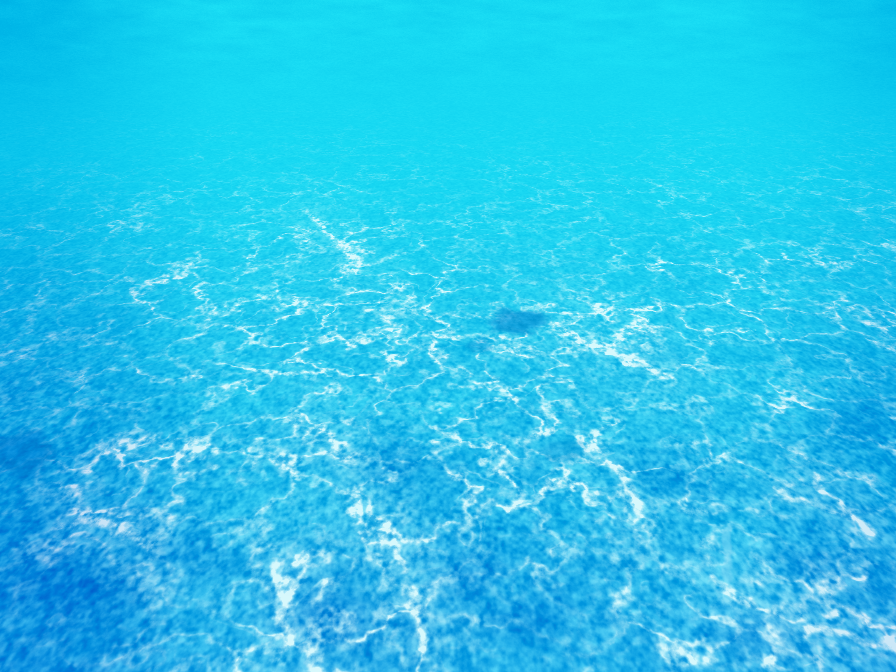
This texture is drawn by a Shadertoy shader. Its source:

```glsl
// Sunlit shallow sea floor: caustic light over pebbles, fading into cyan haze.

float hash(vec2 p) {
    vec3 q = fract(vec3(p.xyx) * 0.1031);
    q += dot(q, q.yzx + 33.33);
    return fract((q.x + q.y) * q.z);
}

vec2 hash2(vec2 p) {
    return vec2(hash(p), hash(p + 71.7));
}

float noise(vec2 p) {
    vec2 i = floor(p), f = fract(p);
    f = f * f * (3.0 - 2.0 * f);
    return mix(mix(hash(i), hash(i + vec2(1, 0)), f.x),
               mix(hash(i + vec2(0, 1)), hash(i + vec2(1, 1)), f.x), f.y);
}

float fbm(vec2 p) {
    float sum = 0.0, amp = 0.5;
    for (int i = 0; i < 4; i++) {
        sum += amp * noise(p);
        p = mat2(1.6, 1.2, -1.2, 1.6) * p + 7.3;
        amp *= 0.5;
    }
    return sum / 0.9375;
}

// Gap between the two nearest cell centres: zero along the cell borders.
float cellEdge(vec2 p) {
    vec2 cell = floor(p), f = fract(p);
    float near = 8.0, second = 8.0;
    for (int y = -1; y <= 1; y++)
    for (int x = -1; x <= 1; x++) {
        vec2 o = vec2(x, y);
        float d = length(o + 0.1 + 0.8 * hash2(cell + o + 50.0) - f);
        second = min(second, max(near, d));
        near = min(near, d);
    }
    return second - near;
}

// Soft ellipse, one inside and zero outside.
float blob(vec2 p, vec2 centre, vec2 radius) {
    return 1.0 - smoothstep(0.6, 1.15, length((p - centre) / radius));
}

// Distance to a segment given as start.xy and end.zw.
float segment(vec2 p, vec4 s) {
    vec2 a = p - s.xy, b = s.zw - s.xy;
    return length(a - b * clamp(dot(a, b) / dot(b, b), 0.0, 1.0));
}

void mainImage(out vec4 fragColor, in vec2 fragCoord) {
    vec2 uv = fragCoord / iResolution.xy;
    vec2 p = vec2(uv.x * 1.333, uv.y);

    // Perspective floor
    float depth = 1.0 / (1.17 - min(uv.y, 1.0));
    vec2 ground = vec2((p.x - 0.667) * depth, depth * 1.4);
    float nearness = 1.0 - smoothstep(0.1, 0.85, uv.y);
    vec2 warp = vec2(fbm(ground * 9.0), fbm(ground * 9.0 + 31.0)) - 0.5;
    vec2 ripple = vec2(fbm(ground * 32.0 + 5.0), fbm(ground * 32.0 + 19.0)) - 0.5;

    // Water and sand tint
    vec3 col = mix(vec3(0.10, 0.67, 0.905), vec3(0.11, 0.76, 0.925), smoothstep(0.0, 0.5, uv.y));
    col = mix(col, vec3(0.09, 0.85, 0.95), smoothstep(0.40, 0.80, uv.y));
    col += vec3(0.10, 0.14, 0.05) * (fbm(ground * 6.5 + warp) - 0.5) * nearness;

    // Pebbles
    float grain = fbm(ground * vec2(85.0, 65.0)) - 0.5;
    float grit = noise(ground * vec2(180.0, 125.0)) - 0.5;
    col += vec3(0.36, 0.27, 0.11) * (grain + 0.5 * grit) * (0.10 + 0.9 * nearness);

    // Dim hollows between the bright ridges
    vec2 hollows[10] = vec2[10](
        vec2(0.60, 0.31), vec2(0.29, 0.18), vec2(0.49, 0.08), vec2(0.12, 0.12), vec2(0.80, 0.09),
        vec2(0.70, 0.15), vec2(1.20, 0.17), vec2(1.285, 0.38), vec2(0.99, 0.29), vec2(1.11, 0.06));
    float hollow = 0.0;
    for (int i = 0; i < 10; i++) {
        vec2 d = (p + ripple * 0.03 - hollows[i]) / vec2(0.070, 0.042);
        hollow = max(hollow, exp(-dot(d, d)));
    }
    col -= vec3(0.07, 0.09, 0.03) * hollow;

    // Caustic web: broad cells, a finer net and a soft halo, broken up by the pebbles
    float broad = cellEdge(ground * 7.2 + warp * 1.4 + ripple * 0.6);
    float fine = cellEdge(ground * 12.5 + warp * 2.0 + ripple * 0.8 + 13.0);
    float strength = smoothstep(0.28, 0.72, fbm(ground * 5.5 + 3.0));
    float broken = smoothstep(0.25, 0.65, fbm(ground * 22.0 + 41.0));
    float web = (1.0 - smoothstep(0.0, 0.20, broad)) * (0.25 + 0.55 * strength) * (0.35 + 0.65 * broken);
    web += (1.0 - smoothstep(0.0, 0.22, fine)) * (0.12 + 0.28 * strength) * broken;
    float halo = exp(-broad * 5.0) * (0.20 + 0.25 * strength);

    // Strongest ridges of light
    vec4 ridges[11] = vec4[11](
        vec4(0.82, 0.517, 1.0, 0.436), vec4(0.46, 0.68, 0.535, 0.61),
        vec4(0.61, 0.11, 0.63, 0.03), vec4(0.92, 0.30, 0.95, 0.235),
        vec4(0.417, 0.16, 0.43, 0.04), vec4(1.07, 0.13, 1.16, 0.09),
        vec4(1.21, 0.06, 1.33, 0.036), vec4(0.477, 0.366, 0.52, 0.314),
        vec4(1.21, 0.29, 1.29, 0.21), vec4(0.555, 0.245, 0.6, 0.167),
        vec4(0.113, 0.236, 0.226, 0.193));
    float ridge = 0.0, glow = 0.0;
    vec2 bent = p + (ripple * 0.035 + warp * 0.01) * (1.2 - uv.y);
    for (int i = 0; i < 11; i++) {
        float d = segment(bent, ridges[i]) / (1.25 - uv.y);
        ridge = max(ridge, 1.0 - smoothstep(0.001, 0.011, d));
        glow += exp(-d * 24.0);
    }

    float sides = smoothstep(-0.08, 0.25, uv.x) * (1.0 - 0.35 * smoothstep(0.82, 1.08, uv.x));
    float fade = 1.0 - smoothstep(0.48, 0.88, uv.y);
    float sparkle = clamp(0.9 + 2.2 * grain + 0.6 * grit, 0.25, 1.5);
    float light = (web * 0.8 + halo * 0.7) * fade * mix(0.4, 1.0, sides) * (1.0 - 0.65 * hollow);
    light += ridge * 0.55 + glow * 0.20;
    col = mix(col, vec3(0.86, 0.98, 0.99), clamp(light * sparkle, 0.0, 0.97));

    // Dark rocks and a pale stick
    vec2 r = p + ripple * 0.018;
    float rock = blob(r, vec2(0.772, 0.522), vec2(0.045, 0.021));
    rock = max(rock, 0.6 * blob(r, vec2(0.714, 0.487), vec2(0.022, 0.012)));
    rock = max(rock, 0.8 * blob(r, vec2(0.035, 0.325), vec2(0.052, 0.040)));
    rock = max(rock, 0.5 * blob(r, vec2(0.835, 0.33), vec2(0.035, 0.017)));
    col = mix(col, vec3(0.04, 0.60, 0.85) + 0.15 * grain, rock * 0.8);
    float stick = 1.0 - smoothstep(0.003, 0.009, segment(r, vec4(1.08, 0.21, 1.085, 0.14)));
    col = mix(col, vec3(0.50, 0.85, 0.96), stick * 0.5);

    // Blue falloff at the edges, and faint surface ripples
    float left = (1.0 - smoothstep(0.0, 0.28, uv.x)) * (1.0 - 0.4 * smoothstep(0.4, 0.8, uv.y));
    float right = smoothstep(0.80, 1.05, uv.x) * (0.6 - 0.2 * uv.y);
    float corner = smoothstep(0.75, 1.05, uv.y) * smoothstep(0.25, 0.55, abs(uv.x - 0.5));
    col -= vec3(0.09, 0.13, 0.04) * (left + right + 0.5 * corner);
    float swell = fbm(vec2(p.x * 22.0 + p.y * 9.0, p.y * 85.0)) - 0.5;
    col += vec3(0.05, 0.07, 0.03) * swell * smoothstep(0.78, 1.0, uv.y);

    fragColor = vec4(clamp(col, 0.0, 1.0), 1.0);
}
```
